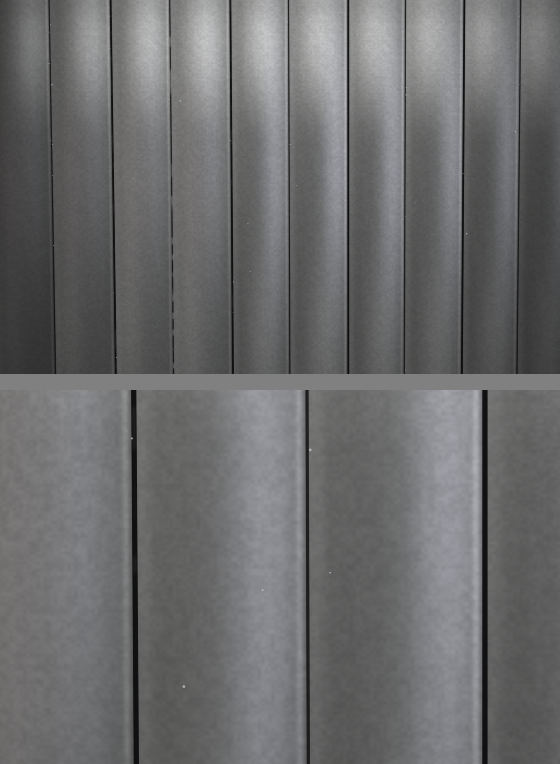
Top, the full canvas; bottom, a detail of the centre.
Reproduce this texture procedurally as a WebGL 2 fragment shader.

```glsl
#version 300 es
// Upright brushed metal slats with dark seams, soft sheen and a few pale flecks.
precision highp float;

uniform vec2 u_resolution;
out vec4 outColor;

// Layout, in fractions of the canvas width
const float FIRST_SEAM = 0.0885;
const float PITCH = 0.1053;
const float BOW = 0.0065;          // seams bulge sideways mid-canvas
const float STAGGER = 0.0009;      // alternate wide and narrow slats
const float TAPER = 0.022;         // slats draw together toward the foot
const float TAPER_CENTER = 0.622;
const float WIDE_SEAM = 0.0015;    // half widths
const float THIN_SEAM = 0.0009;
const float RIM_WIDTH = 0.0035;

// Finish
const vec3 METAL_TINT = vec3(0.995, 1.0, 0.99);
const vec3 COOL_SHEEN = vec3(0.95, 0.97, 1.10);
const vec3 WARM_SHEEN = vec3(1.10, 0.97, 0.98);
const vec3 SEAM_COLOR = vec3(0.055, 0.055, 0.06);
const vec3 FLECK_COLOR = vec3(0.80, 0.81, 0.82);
const float GRAIN = 0.035;
const float GRAIN_SCALE = 330.0;
const int FLECKS = 44;

float hash(vec2 p) {
  return fract(sin(dot(p, vec2(127.1, 311.7))) * 43758.5453);
}

float noise(vec2 p) {
  vec2 i = floor(p), f = fract(p);
  f = f * f * (3.0 - 2.0 * f);
  return mix(mix(hash(i), hash(i + vec2(1, 0)), f.x),
             mix(hash(i + vec2(0, 1)), hash(i + vec2(1, 1)), f.x), f.y);
}

float bell(float x, float center, float width) {
  float d = (x - center) / width;
  return exp(-d * d);
}

float isEven(float k) { return 1.0 - mod(k, 2.0); }

// Position of seam k at height y
float seamX(float k, float y) {
  float bend = (k - 5.0) / 4.0;
  float x = FIRST_SEAM + PITCH * (k - 1.0) + BOW * (1.0 - bend * bend);
  x += STAGGER * (2.0 * isEven(k) - 1.0);
  return TAPER_CENTER + (x - TAPER_CENTER) * (1.0 - TAPER * (1.0 - y));
}

// Light on slat k; t runs across the slat, y up the canvas
vec3 slatColor(float k, float t, float x, float y) {
  float vary = hash(vec2(k, 4.0));
  float rightSide = smoothstep(2.5, 4.5, k);

  // Body: dull at the foot and darker toward the sides
  float vignette = exp(-pow(abs(x - 0.53) / 0.56, 3.0) * 1.3);
  float body = mix(0.29, 0.43, smoothstep(0.0, 0.9, y)) + 0.03 * (vary - 0.5);
  vec3 color = METAL_TINT * body;

  // Wide glow near the top, drifting left from slat to slat
  float glow = smoothstep(0.60, 0.91, y) * (1.0 - 0.25 * smoothstep(0.92, 1.0, y));
  color += 0.29 * glow * bell(t, 0.68 - 0.04 * k, 0.38);

  // Long cool streak near the right edge
  float streak = bell(y, 0.58 + 0.08 * (vary - 0.5), 0.42);
  float center = mix(0.70, 0.82, rightSide) + 0.08 * (vary - 0.5);
  color += COOL_SHEEN * mix(0.10, 0.22, rightSide) * streak * bell(t, center, 0.24);

  // Broad warm reflection on the left slats, and low light across the foot
  color += WARM_SHEEN * 0.10 * (1.0 - rightSide) * bell(y, 0.50, 0.30) * bell(t, 0.28, 0.28);
  color += 0.10 * bell(y, 0.10, 0.25) * bell(t, mix(0.22, 0.55, rightSide), 0.30);

  // Rounded edges
  color += 0.05 * bell(t, 0.04, 0.07);
  color *= 1.0 - 0.14 * bell(t, 1.0, 0.045);
  return color * mix(0.30, 1.0, vignette);
}

void main() {
  vec2 uv = gl_FragCoord.xy / u_resolution;
  float aspect = u_resolution.x / u_resolution.y;
  float pixel = 1.0 / u_resolution.x;
  vec2 p = vec2(uv.x, uv.y / aspect);

  // Slat that holds this point
  float k = floor((uv.x - FIRST_SEAM) / PITCH + 1.0);
  if (uv.x < seamX(k, uv.y)) k -= 1.0;
  if (uv.x >= seamX(k + 1.0, uv.y)) k += 1.0;
  float left = seamX(k, uv.y), right = seamX(k + 1.0, uv.y);
  vec3 color = slatColor(k, (uv.x - left) / (right - left), uv.x, uv.y);

  // Fine grain
  vec2 g = p * GRAIN_SCALE * aspect;
  color *= 1.0 + GRAIN * (noise(g) + noise(g * 0.47 + 9.0) - 1.0) * 2.0;

  // Nearest seam: bright rim, dark gap, worn pale paint on some
  float s = uv.x - left < right - uv.x ? k : k + 1.0;
  float d = uv.x - seamX(s, uv.y);
  float halfWidth = mix(THIN_SEAM, WIDE_SEAM, isEven(s));
  color *= 1.0 + 0.28 * bell(d, -halfWidth - RIM_WIDTH, RIM_WIDTH * 0.7);
  float gap = 1.0 - smoothstep(halfWidth - 0.5 * pixel, halfWidth + 0.7 * pixel, abs(d));
  color = mix(color, SEAM_COLOR, gap * mix(0.82, 0.97, isEven(s)));
  float wear = smoothstep(0.55, 0.85, noise(vec2(s * 7.0, uv.y * 45.0)));
  color += 0.22 * wear * bell(s, 3.0, 0.8) * bell(d, 0.0, 0.0014);

  // Flecks, most of them caught beside seams
  for (int i = 0; i < FLECKS; i++) {
    float n = float(i);
    float y = hash(vec2(n, 1.3));
    float seam = seamX(floor(1.0 + 9.0 * hash(vec2(n, 2.7))), y);
    float offset = (hash(vec2(n, 5.1)) - 0.5) * (mod(n, 3.0) < 1.0 ? PITCH : 0.005);
    float radius = mix(0.0005, 0.0013, pow(hash(vec2(n, 8.9)), 3.0));
    float dist = length(p - vec2(seam + offset, y / aspect));
    float dot1 = 1.0 - smoothstep(radius - 0.5 * pixel, radius + 0.5 * pixel, dist);
    color = mix(color, FLECK_COLOR, 0.65 * dot1);
  }
  outColor = vec4(clamp(color, 0.0, 1.0), 1.0);
}
```
